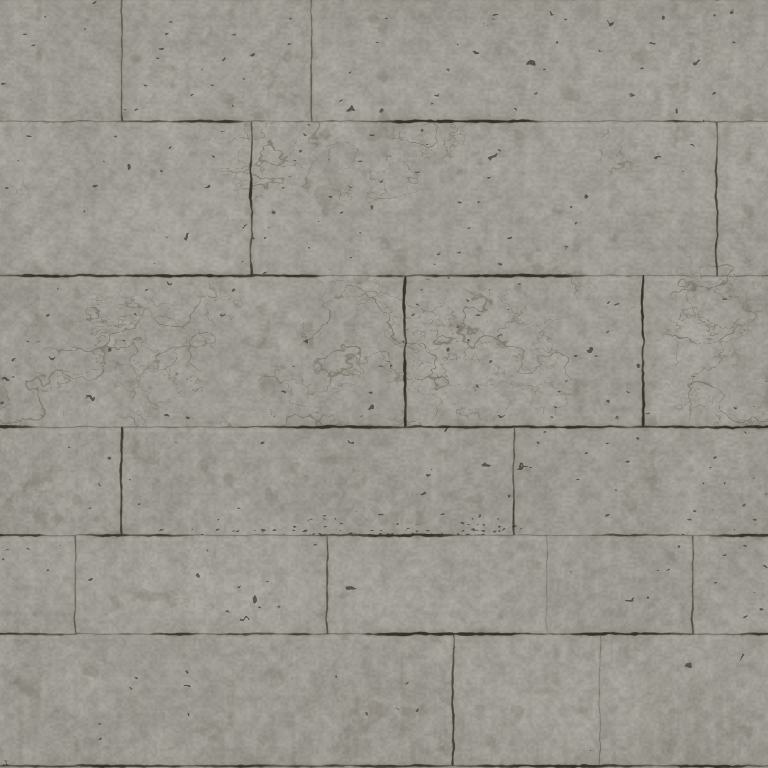
A WebGL 2 fragment shader for this texture:

```glsl
#version 300 es
precision highp float;
uniform vec2 u_resolution;
out vec4 fragColor;

#define ROWS 6
#define BED_WIDTH 0.0013
#define JOINT_WIDTH 0.0017
#define WOBBLE 0.0028
#define MOTTLE 0.9
#define GRAIN 0.10
#define BLOCK_TONE 0.16
#define STONE_LIGHT vec3(0.645, 0.635, 0.605)
#define STONE_SHADE vec3(0.575, 0.565, 0.535)
#define STAIN vec3(0.41, 0.38, 0.32)
#define GROOVE vec3(0.19, 0.18, 0.15)

// Bottom edge of each course, from the top down
const float bedHeight[ROWS] = float[](0.842, 0.641, 0.444, 0.303, 0.1745, 0.0026);

// Upright joints of each course and how deeply each is open (0 = none)
const vec4 jointX[ROWS] = vec4[](
  vec4(0.159, 0.406, 0.0, 0.0), vec4(0.327, 0.933, 0.0, 0.0),
  vec4(0.527, 0.837, 0.0, 0.0), vec4(0.158, 0.669, 0.0, 0.0),
  vec4(0.098, 0.426, 0.712, 0.902), vec4(0.590, 0.781, 0.0, 0.0));
const vec4 jointDepth[ROWS] = vec4[](
  vec4(0.65, 0.5, 0.0, 0.0), vec4(0.9, 0.75, 0.0, 0.0),
  vec4(1.0, 1.0, 0.0, 0.0), vec4(0.8, 0.8, 0.0, 0.0),
  vec4(0.55, 0.6, 0.25, 0.65), vec4(0.8, 0.3, 0.0, 0.0));

float hash(vec2 p) {
  return fract(sin(dot(p, vec2(127.1, 311.7))) * 43758.5453);
}

// Value noise that wraps at the canvas edges
float noise(vec2 uv, vec2 cells) {
  vec2 p = uv * cells, i = floor(p), f = fract(p);
  f = f * f * (3.0 - 2.0 * f);
  vec2 salt = cells * 0.37, a = mod(i, cells) + salt, b = mod(i + 1.0, cells) + salt;
  return mix(mix(hash(a), hash(vec2(b.x, a.y)), f.x),
             mix(hash(vec2(a.x, b.y)), hash(b), f.x), f.y);
}

float fbm(vec2 uv, vec2 cells) {
  float sum = 0.0, weight = 0.5;
  for (int i = 0; i < 5; i++) {
    sum += weight * noise(uv, cells);
    cells *= 2.0;
    weight *= 0.5;
  }
  return sum / 0.96875;
}

float line(float dist, float halfWidth) {
  float soft = 0.8 / u_resolution.y;
  return 1.0 - smoothstep(halfWidth - soft, halfWidth + soft, dist);
}

// Ragged pits, one at most in each cell
float pits(vec2 uv, float cells, float density) {
  vec2 p = uv * cells + 0.7 * (vec2(noise(uv, vec2(170.0)), noise(uv, vec2(190.0))) - 0.5);
  vec2 id = mod(floor(p), cells);
  vec2 centre = 0.35 + 0.3 * vec2(hash(id + 3.1), hash(id + 7.7));
  float radius = mix(0.12, 0.3, hash(id + 5.3));
  float dist = length((fract(p) - centre) * vec2(0.75, 1.3));
  return step(hash(id), density) * line(dist / cells, radius / cells);
}

// Thin broken veins along the level lines of noise
float veins(vec2 uv, vec2 cells, float width) {
  return 1.0 - smoothstep(0.0, width, abs(fbm(uv, cells) - 0.5));
}

void main() {
  vec2 uv = gl_FragCoord.xy / u_resolution;
  vec2 shake = vec2(fbm(uv.yy, vec2(36.0)), fbm(uv.xx, vec2(44.0))) - 0.5;
  vec2 p = uv + WOBBLE * shake * vec2(1.6, 1.0);
  float crumble = noise(uv, vec2(150.0));

  // Courses and their bed joints
  int row = 0;
  float bedSide = 1.0, bedId = 0.0;
  for (int i = 0; i < ROWS; i++) {
    float offset = fract(p.y - bedHeight[i] + 0.5) - 0.5;
    if (p.y < bedHeight[i]) row++;
    if (abs(offset) < abs(bedSide)) { bedSide = offset; bedId = float(i); }
  }
  row = row % ROWS;
  float bedDist = abs(bedSide);
  float openBed = smoothstep(0.36, 0.66, fbm(vec2(uv.x, bedId * 0.17), vec2(11.0)));
  float groove = line(bedDist, BED_WIDTH * mix(0.5, 1.3, openBed) * mix(0.5, 1.5, crumble));
  groove *= mix(0.35, 0.95, openBed);

  // Upright joints; blocks are numbered so that the last wraps to the first
  int count = 0, block = 0;
  float jointDist = 1.0;
  for (int i = 0; i < 4; i++) {
    float depth = jointDepth[row][i];
    if (depth <= 0.0) continue;
    float dist = abs(fract(p.x - jointX[row][i] + 0.5) - 0.5);
    float open = depth * mix(0.55, 1.15, noise(uv + jointX[row][i], vec2(3.0, 24.0)));
    float upright = line(dist, JOINT_WIDTH * open * mix(0.6, 1.4, crumble));
    groove = max(groove, upright * min(open + 0.05, 0.95));
    jointDist = min(jointDist, dist / depth);
    count++;
    if (p.x > jointX[row][i]) block++;
  }
  block = block % count;

  // Mottled stone with fine grain and a tone of its own per block
  float tone = 0.58 + MOTTLE * (fbm(uv, vec2(9.0)) - 0.5);
  tone += BLOCK_TONE * (hash(vec2(row, block) + 2.3) - 0.5);
  tone += 0.6 * (fbm(uv, vec2(48.0, 20.0)) - 0.5);
  vec3 color = mix(STONE_SHADE, STONE_LIGHT, tone);
  color += GRAIN * (fbm(uv, vec2(90.0)) - 0.5) + 0.5 * GRAIN * (noise(uv, vec2(300.0)) - 0.5);

  // Rain streaks low on the wall, small blotches, worn lips under the beds
  float streak = smoothstep(0.6, 0.85, noise(uv, vec2(110.0, 9.0))) * smoothstep(0.17, 0.03, uv.y);
  color = mix(color, STAIN, 0.1 * streak);
  color = mix(color, STAIN, 0.22 * smoothstep(0.66, 0.8, fbm(uv, vec2(40.0))));
  color += 0.03 * line(abs(bedSide + 0.005), 0.002) * noise(uv, vec2(60.0));

  // Hairline cracks, mostly in the second and third courses
  float veined = (row == 1 || row == 2) ? 1.0 : 0.2;
  float patches = smoothstep(0.45, 0.65, fbm(uv + 0.31, vec2(9.0)));
  float crack = max(veins(uv, vec2(13.0, 17.0), 0.014), 0.7 * veins(uv + 0.17, vec2(26.0, 34.0), 0.016));
  color = mix(color, STAIN, 0.55 * veined * crack * patches);

  // Grime along joints
  float grime = exp(-bedDist / 0.004) * openBed + 0.5 * exp(-jointDist / 0.004);
  color = mix(color, STAIN, min(0.8 * grime * fbm(uv, vec2(70.0)), 0.8));

  // Pits: rare overall, crowded on one ledge, a few gouges near the top
  float ledge = exp(-max(uv.y - bedHeight[3], 0.0) / 0.01) * step(bedHeight[3], uv.y);
  ledge *= smoothstep(0.2, 0.3, uv.x) * smoothstep(0.71, 0.62, uv.x);
  float gouged = smoothstep(0.91, 0.95, uv.y) * smoothstep(0.54, 0.58, uv.x) * smoothstep(0.92, 0.8, uv.x);
  float chips = max(pits(uv, 150.0, 0.0005 + 0.6 * ledge), pits(uv, 80.0, 0.0003 + 0.05 * gouged));
  color = mix(color, GROOVE, 0.65 * chips);

  fragColor = vec4(mix(color, GROOVE, groove), 1.0);
}
```
